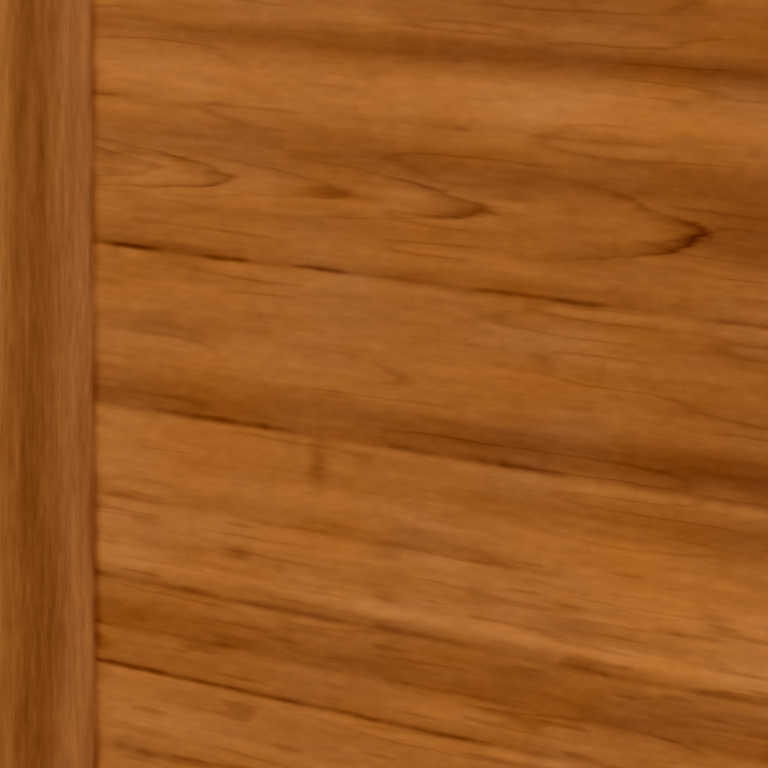
Reproduce this texture procedurally as a Shadertoy shader.

```glsl
// Varnished wooden door: a vertical stile on the left and a panel of slanting grain.
// The panel is a fan-shaped grain coordinate carrying soft bands, broken cracks and
// nested parabolic growth rings; stretched value noise supplies the fibres.

float hash(vec2 p) {
    p = fract(p * vec2(0.1031, 0.1137));
    p += dot(p, p.yx + 33.33);
    return fract((p.x + p.y) * p.x * 7.31);
}

float noise(vec2 p) {
    vec2 i = floor(p), f = fract(p);
    f = f * f * (3.0 - 2.0 * f);
    return mix(mix(hash(i), hash(i + vec2(1, 0)), f.x),
               mix(hash(i + vec2(0, 1)), hash(i + vec2(1, 1)), f.x), f.y);
}

// Signed layered noise, roughly -0.5 to 0.5
float fbm(vec2 p) {
    float sum = 0.0, amp = 0.5;
    for (int i = 0; i < 4; i++) {
        sum += amp * (noise(p + 40.0) - 0.5);
        p = p * 2.03 + 17.3;
        amp *= 0.55;
    }
    return sum;
}

float bump(float x, float width) {
    return exp(-x * x / (width * width));
}

// Broad bands: position, width, tone at the left, tone at the right
const vec4 BANDS[12] = vec4[12](
    vec4(-0.03, 0.030, -0.08, -0.22), vec4(0.030, 0.019, -0.32, -0.50),
    vec4(0.085, 0.030, 0.24, 0.20),   vec4(0.170, 0.026, -0.12, -0.30),
    vec4(0.235, 0.032, 0.08, -0.18),  vec4(0.390, 0.055, 0.08, -0.12),
    vec4(0.492, 0.026, -0.20, -0.55), vec4(0.560, 0.022, 0.14, -0.28),
    vec4(0.650, 0.050, 0.12, 0.24),   vec4(0.722, 0.015, 0.28, 0.26),
    vec4(0.785, 0.032, -0.20, -0.30), vec4(0.910, 0.035, 0.14, -0.05));

// Thin cracks: position, depth at the left, depth at the right, half width
const vec4 CRACKS[8] = vec4[8](
    vec4(0.122, 0.30, 0.10, 0.003),  vec4(0.314, 0.75, 0.45, 0.0034),
    vec4(0.521, 0.55, 0.50, 0.0045), vec4(0.640, 0.30, 0.10, 0.004),
    vec4(0.745, 0.40, 0.35, 0.004),  vec4(0.805, 0.30, 0.20, 0.003),
    vec4(0.857, 0.60, 0.60, 0.0036), vec4(0.962, 0.30, 0.20, 0.004));

// Growth rings closing in tips that point right: tip, depth, narrowness
float rings(vec2 p) {
    vec3 tips[5] = vec3[5](vec3(0.20, 0.3, 260), vec3(0.286, 0.6, 190),
        vec3(0.43, 0.3, 220), vec3(0.618, 0.6, 150), vec3(0.907, 0.65, 65));
    float a = p.y - 0.209 - 0.128 * (p.x - 0.125) + 0.012 * fbm(p * vec2(9, 30));
    float tone = 0.0;
    for (int i = 0; i < 5; i++) {
        vec3 t = tips[i];
        float s = p.x + t.z * a * a + 0.07 * fbm(p * vec2(14, 70)) - t.x;
        float line = s > 0.0 ? bump(s, 0.014) : exp(s / 0.028);
        float worn = 0.4 + 0.9 * noise(p * vec2(22, 60));
        tone -= t.y * worn * line * exp(-max(t.x - p.x, 0.0) * 6.0);
        tone += 0.3 * t.y * bump(s + 0.08, 0.05) * bump(a, 0.02);
    }
    return tone * bump(a, 0.06);
}

float panelTone(vec2 p) {
    float d = p.x - 0.125;
    float v = (p.y - 0.075 * d) / (1.0 + 0.165 * d);
    v += 0.006 * fbm(vec2(p.x * 4.0, v * 8.0)) + 0.003 * fbm(p * vec2(25, 40));
    float tone = 0.0;

    for (int i = 0; i < 12; i++) {
        vec4 b = BANDS[i];
        tone += mix(b.z, b.w, smoothstep(0.1, 1.0, p.x)) * bump(v - b.x, b.y);
    }
    for (int i = 0; i < 8; i++) {
        vec4 c = CRACKS[i];
        float s = v - c.x, row = float(i) * 9.0 + 3.0;
        float depth = mix(c.y, c.z, p.x);
        float broken = smoothstep(0.2, 0.75, noise(vec2(p.x * 17.0, row)))
                     * (0.5 + 0.7 * noise(vec2(p.x * 70.0, row)));
        tone -= depth * (0.2 + 0.9 * broken) * bump(s, c.w);
        tone -= 0.25 * depth * bump(s + 0.006, 0.012);
        tone += 0.35 * depth * noise(vec2(p.x * 40.0, row)) * bump(s - 0.010, 0.007);
    }

    // Fibres, thin dark streaks, pores and cloudy varnish
    tone += 0.36 * fbm(vec2(p.x * 3.0, v * 42.0));
    tone += 0.26 * fbm(vec2(p.x * 12.0, v * 110.0));
    tone += 0.20 * fbm(p * vec2(55, 120));
    float streak = bump(noise(vec2(p.x * 5.0, v * 55.0)) - 0.5, 0.07);
    tone -= 0.18 * streak * smoothstep(0.35, 0.7, noise(vec2(p.x * 9.0, v * 30.0) + 7.0));
    float fleck = smoothstep(0.68, 0.95, noise(vec2(p.x * 16.0, v * 120.0)));
    tone -= 0.22 * fleck * smoothstep(0.58, 0.66, v);
    tone += 0.22 * fbm(p * vec2(5, 8));

    // Shaded right side and a small upright smear
    tone -= 0.3 * bump(p.x - 1.0, 0.12) * bump(p.y - 0.31, 0.06);
    tone -= 0.35 * bump(p.x - 0.414, 0.013) * bump(p.y - 0.605, 0.028);
    return tone + rings(p);
}

vec3 stileColor(vec2 p) {
    float x = p.x + 0.004 * fbm(vec2(p.x * 30.0, p.y * 3.0));
    vec3 c = mix(vec3(0.59, 0.35, 0.14), vec3(0.51, 0.28, 0.09), smoothstep(0.0, 0.03, x));
    c = mix(c, vec3(0.59, 0.35, 0.16), smoothstep(0.05, 0.1, x));
    float grain = fbm(vec2(x * 95.0, p.y * 5.0)) + 0.7 * fbm(vec2(x * 220.0, p.y * 30.0));
    return c + grain * vec3(0.14, 0.12, 0.09) - 0.02 * smoothstep(0.2, 0.9, p.y);
}

void mainImage(out vec4 fragColor, in vec2 fragCoord) {
    vec2 p = fragCoord / iResolution.xy;
    p.y = 1.0 - p.y;

    vec3 panel = vec3(0.635, 0.37, 0.143) + panelTone(p) * vec3(0.27, 0.23, 0.17);
    panel += fbm(p * vec2(7, 16) + 5.0) * vec3(0.0, 0.03, 0.09);

    // Joint between stile and panel
    float edge = p.x - 0.120 - 0.006 * p.y;
    vec3 color = mix(stileColor(p), panel, smoothstep(-0.005, 0.005, edge));
    float worn = 0.7 + 0.9 * fbm(vec2(3.0, p.y * 16.0));
    color -= vec3(0.14, 0.13, 0.09) * bump(edge, 0.006) * worn;
    color += 0.02 * fbm(p * 110.0);
    fragColor = vec4(clamp(color, 0.0, 1.0), 1.0);
}
```
